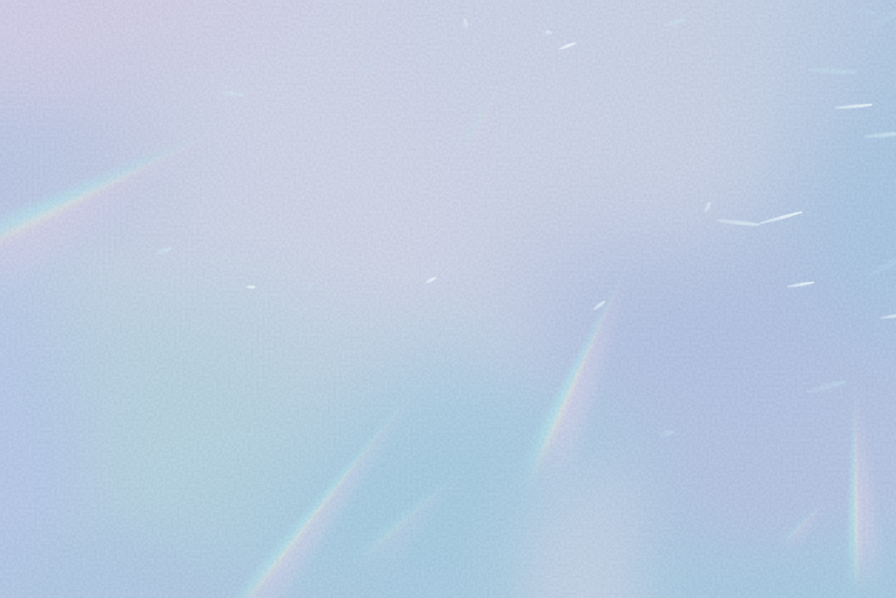
This background is drawn by a WebGL 1 fragment shader. Its source:

```glsl
precision highp float;
// Misty pastel sky with prismatic light beams, scattered glints and fine grain.
uniform vec2 u_resolution;

#define MIST vec3(0.802, 0.822, 0.892)
#define ROSE vec3(0.805, 0.795, 0.890)
#define PERIWINKLE vec3(0.675, 0.740, 0.868)
#define SKY vec3(0.645, 0.760, 0.868)
#define AQUA vec3(0.640, 0.785, 0.868)
#define MINT vec3(0.705, 0.812, 0.862)
#define DRIFT 0.07
#define GRAIN_SCALE 210.0
#define GRAIN_AMOUNT 0.035
#define GLINT_COUNT 24
#define GLINT_WIDTH 0.0034

float hash(vec2 p) {
  return fract(sin(dot(p, vec2(127.1, 311.7))) * 43758.55);
}

vec2 gradientAt(vec2 cell) {
  float angle = 6.2832 * hash(cell);
  return vec2(cos(angle), sin(angle));
}

float gradientNoise(vec2 p) {
  vec2 i = floor(p), f = fract(p);
  vec2 u = f * f * f * (f * (f * 6.0 - 15.0) + 10.0);
  vec2 e = vec2(1.0, 0.0);
  float low = mix(dot(gradientAt(i), f), dot(gradientAt(i + e), f - e), u.x);
  float high = mix(dot(gradientAt(i + e.yx), f - e.yx),
                   dot(gradientAt(i + e.xx), f - e.xx), u.x);
  return mix(low, high, u.y);
}

// Soft patch of colour; alpha carries the blending weight.
vec4 wash(vec2 p, vec2 center, vec2 radius, vec3 color) {
  vec2 d = (p - center) / radius;
  return vec4(color, 1.0) * exp(-dot(d, d));
}

vec3 skyColor(vec2 p) {
  vec4 sum = vec4(MIST, 1.0) * 0.04;
  sum += wash(p, vec2(0.05, 1.00), vec2(0.30, 0.15), ROSE);
  sum += wash(p, vec2(0.00, 0.74), vec2(0.24, 0.13), mix(PERIWINKLE, MIST, 0.3));
  sum += wash(p, vec2(0.65, 0.66), vec2(0.42, 0.24), MIST);
  sum += wash(p, vec2(1.10, 0.84), vec2(0.32, 0.20), mix(MIST, SKY, 0.15));
  sum += wash(p, vec2(1.52, 0.70), vec2(0.22, 0.26), SKY);
  sum += wash(p, vec2(1.14, 0.50), vec2(0.20, 0.15), PERIWINKLE);
  sum += wash(p, vec2(1.28, 0.26), vec2(0.24, 0.20), mix(PERIWINKLE, MIST, 0.2));
  sum += wash(p, vec2(0.75, 0.16), vec2(0.30, 0.20), AQUA);
  sum += wash(p, vec2(0.33, 0.30), vec2(0.22, 0.20), MINT);
  sum += wash(p, vec2(0.00, 0.24), vec2(0.16, 0.20), vec3(0.70, 0.77, 0.895));
  sum += wash(p, vec2(0.25, 0.00), vec2(0.30, 0.09), mix(SKY, MIST, 0.2));
  sum += wash(p, vec2(0.97, 0.05), vec2(0.11, 0.13), MIST);
  sum += wash(p, vec2(1.35, 0.00), vec2(0.26, 0.10), AQUA);
  return sum.rgb / sum.a;
}

// Tapered ray: cool upper-left flank, warm thin seam, rosy lower-right veil.
vec3 beam(vec3 color, vec2 p, vec2 base, vec2 tip, float width, float strength) {
  vec2 axis = tip - base, d = p - base;
  float t = dot(d, axis) / dot(axis, axis);
  float side = dot(d, vec2(axis.y, -axis.x)) / length(axis);
  float s = side / (width * mix(1.0, 0.2, clamp(t, 0.0, 1.0)));
  float fade = smoothstep(-0.1, 0.3, t) * (1.0 - smoothstep(0.35, 1.05, t)) * strength;
  float cool = smoothstep(-1.1, -0.3, s) * (1.0 - smoothstep(-0.1, 0.15, s));
  float seam = exp(-s * s * 16.0);
  float veil = smoothstep(0.0, 0.3, s) * (1.0 - smoothstep(0.5, 2.4, s));
  color = mix(color, vec3(0.82, 0.81, 0.90), 0.7 * veil * fade);
  color = mix(color, vec3(0.70, 0.88, 0.91), 0.8 * cool * fade);
  return mix(color, vec3(0.89, 0.86, 0.86), 0.7 * seam * fade);
}

vec3 addGlints(vec3 color, vec2 p, float pixel) {
  for (int i = 0; i < GLINT_COUNT; i++) {
    float id = float(i);
    float spread = (id + hash(vec2(id, 1.0))) / float(GLINT_COUNT);
    // Density rises toward the upper right.
    vec2 center = vec2(1.5 - 1.3 * spread * spread,
                       mix(0.12, 1.0, sqrt(hash(vec2(id, 2.0)))));
    float steep = step(0.86, hash(vec2(id, 3.0)));
    float angle = mix(-0.15, 0.65, hash(vec2(id, 4.0))) + steep * 1.1;
    float sparkle = hash(vec2(id, 5.0));
    float halfLength = mix(0.008, 0.05, hash(vec2(id, 6.0))) * (1.0 - 0.7 * steep);
    halfLength *= 1.0 - 0.6 * spread;
    vec2 dir = vec2(cos(angle), sin(angle)), d = p - center;
    float along = clamp(dot(d, dir), -halfLength, halfLength);
    float reach = along / halfLength;
    float width = GLINT_WIDTH * mix(1.5, 0.7, sparkle) * (1.0 - 0.5 * reach * reach);
    float edge = pixel + 0.002 * (1.0 - sparkle);
    float mask = 1.0 - smoothstep(width - edge, width + edge, length(d - dir * along));
    vec3 tint = mix(vec3(0.72, 0.87, 0.92), vec3(0.95, 0.98, 0.99), sparkle);
    color = mix(color, tint, mask * mix(0.25, 0.95, sparkle) * (0.75 + 0.25 * reach));
  }
  return color;
}

void main() {
  vec2 p = gl_FragCoord.xy / u_resolution.y;
  vec2 drift = vec2(gradientNoise(p * 3.0), gradientNoise(p * 3.0 + 17.0));
  vec3 color = skyColor(p + DRIFT * drift);

  color = beam(color, p, vec2(-0.08, 0.56), vec2(0.38, 0.79), 0.050, 0.80);
  color = beam(color, p, vec2(0.37, -0.06), vec2(0.71, 0.37), 0.032, 0.75);
  color = beam(color, p, vec2(0.89, 0.20), vec2(1.05, 0.56), 0.036, 0.85);
  color = beam(color, p, vec2(1.435, 0.02), vec2(1.43, 0.37), 0.026, 0.80);
  color = beam(color, p, vec2(0.78, 0.75), vec2(0.84, 0.87), 0.024, 0.25);
  color = beam(color, p, vec2(0.60, 0.06), vec2(0.78, 0.22), 0.030, 0.30);
  color = beam(color, p, vec2(1.31, 0.09), vec2(1.39, 0.17), 0.015, 0.35);

  color = addGlints(color, p, 1.0 / u_resolution.y);
  color += GRAIN_AMOUNT * gradientNoise(p * GRAIN_SCALE);
  gl_FragColor = vec4(color, 1.0);
}
```
